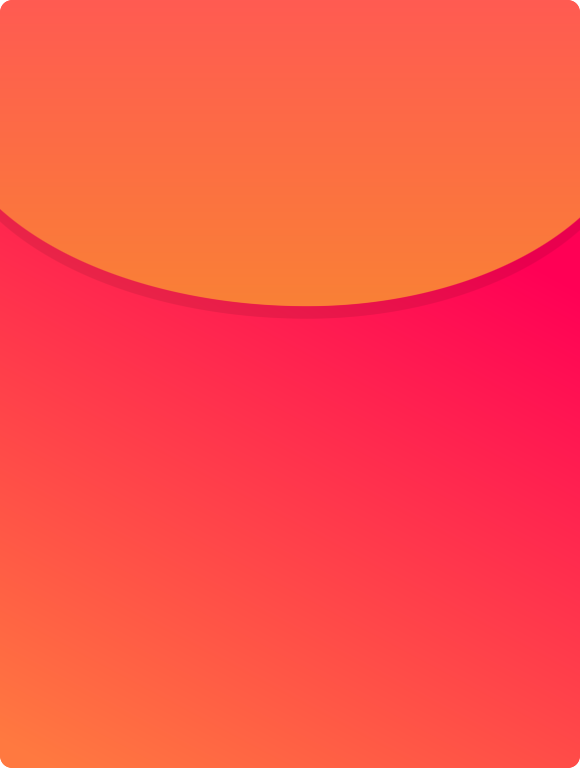
Write a Shadertoy shader that draws this background.

```glsl
// Height above the lower rim of a slightly lopsided ellipse
float heightAboveRim(vec2 p) {
    float dx = p.x - 0.4;
    float radius = dx < 0.0 ? 0.475 : 0.436;
    float x = dx / radius;
    return p.y - 0.876 + 0.2747 * sqrt(max(1.0 - x * x, 0.0));
}

// Smooth coverage of the region where d is positive
float coverage(float d) {
    float width = max(fwidth(d), 1e-5);
    return smoothstep(-0.6 * width, 0.6 * width, d);
}

float roundedBox(vec2 p, vec2 halfSize, float radius) {
    vec2 q = abs(p) - halfSize + radius;
    return length(max(q, 0.0)) + min(max(q.x, q.y), 0.0) - radius;
}

void mainImage(out vec4 fragColor, in vec2 fragCoord) {
    vec2 p = fragCoord / iResolution.y;
    vec2 size = iResolution.xy / iResolution.y;

    // Diagonal backdrop, crimson at the right to orange at the lower left
    float diagonal = dot(p - vec2(0.753, 0.622), vec2(-0.47, -0.88)) / 0.87;
    vec3 color = mix(vec3(1.0, 0.0, 0.335), vec3(1.0, 0.475, 0.25),
                     clamp(diagonal, 0.0, 1.0));

    // Hard shadow below the dome
    float shadow = coverage(heightAboveRim(p + vec2(0.0, 0.0163)));
    color *= 1.0 - 0.085 * shadow;

    // Hanging dome with a vertical gradient
    vec3 dome = mix(vec3(1.0, 0.355, 0.32), vec3(0.977, 0.502, 0.21),
                    clamp((1.0 - p.y) / 0.398, 0.0, 1.0));
    color = mix(color, dome, coverage(heightAboveRim(p)));

    // Rounded card corners on white
    float card = roundedBox(p - 0.5 * size, 0.5 * size, 0.0156);
    float outside = smoothstep(-0.5, 0.5, card * iResolution.y);
    fragColor = vec4(mix(color, vec3(1.0), outside), 1.0);
}
```
